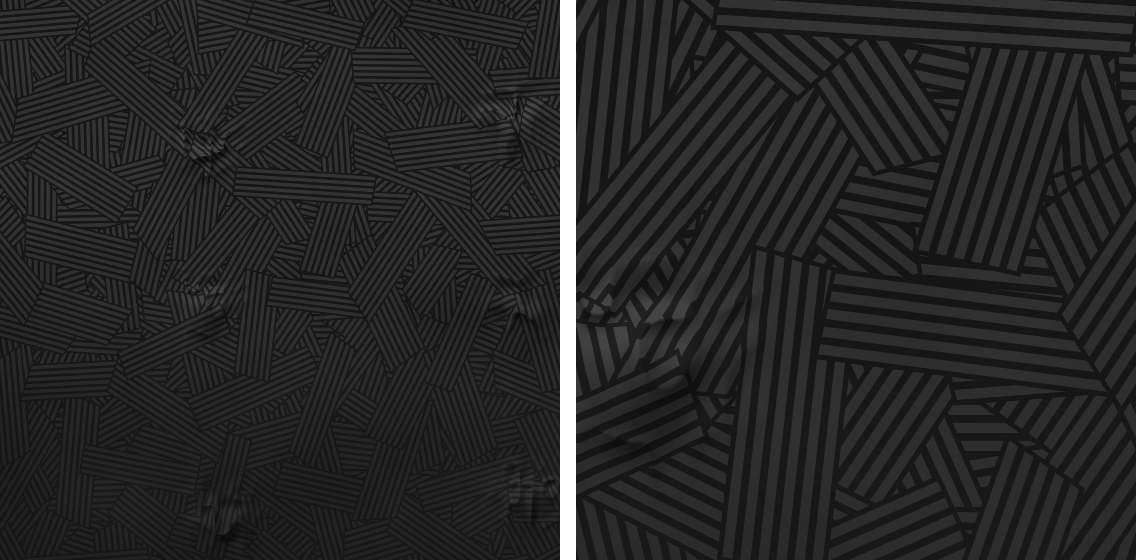
Left, the full canvas; right, a detail of the centre.
A Shadertoy shader for this pattern:

```glsl
// Dark woven planks: overlapping striped strips in many directions, painted
// layer by layer from jittered grids, with a light fall-off toward the bottom
// and a few rows of soft embossed creases.

#define CELL 0.14          // spacing of planks in one layer
#define LAYERS 5           // stacked plank layers
#define PERIOD 0.0107      // distance between stripes
#define STRIPE_FILL 0.57   // light share of one period
#define BORDER 0.0028      // dark rim of a plank
#define GROOVE_TONE 0.084
#define TOP_TONE 0.196     // stripe tone in the lit upper part
#define BOTTOM_TONE 0.138  // stripe tone in the dim lower part
#define CREASE_SIZE 0.055
#define CREASE_DEPTH 0.6

float hash(vec2 p) {
    return fract(sin(dot(p, vec2(127.1, 311.7))) * 43758.5453);
}

float noise(vec2 p) {
    vec2 i = floor(p), f = fract(p);
    f = f * f * (3.0 - 2.0 * f);
    return mix(mix(hash(i), hash(i + vec2(1, 0)), f.x),
               mix(hash(i + vec2(0, 1)), hash(i + vec2(1, 1)), f.x), f.y);
}

// Paints one plank over the mask: 1 is light stripe, 0 is dark groove.
float paintPlank(float mask, vec2 p, vec2 id, float layer, float pixel) {
    vec2 seed = id + layer * 37.0;
    vec2 jitter = vec2(hash(seed + 1.3), hash(seed + 2.7));
    vec2 q = p - (id + 0.2 + 0.6 * jitter) * CELL;

    // Neighbours lean in crossing directions
    float checker = mod(id.x + id.y, 2.0);
    float angle = checker * 1.571 + layer * 0.9 + (hash(seed + 4.1) - 0.5) * 1.7;
    float c = cos(angle), s = sin(angle);
    q = vec2(c * q.x + s * q.y, c * q.y - s * q.x);

    float count = 5.0 + floor(hash(seed + 5.9) * 3.0);
    float halfWidth = 0.5 * count * PERIOD;
    float halfLength = mix(0.09, 0.13, hash(seed + 7.3));
    float skew = hash(seed + 8.7) - 0.5;
    float endDist = abs(q.x + skew * q.y) - halfLength;
    float body = max(abs(q.y) - halfWidth - 0.0008, endDist);

    float band = abs(fract((q.y + halfWidth) / PERIOD) - 0.5) * PERIOD;
    float stripe = max(band - 0.5 * STRIPE_FILL * PERIOD, endDist + BORDER);
    float light = 1.0 - smoothstep(-0.6 * pixel, 0.6 * pixel, stripe);
    float cover = 1.0 - smoothstep(-0.6 * pixel, 0.6 * pixel, body);
    return mix(mask, light, cover);
}

// Row-major order keeps the overlap the same seen from every cell.
float planks(vec2 p, float pixel) {
    float band = abs(fract(p.y / PERIOD) - 0.5) - 0.5 * STRIPE_FILL;
    float mask = 1.0 - smoothstep(-0.6 * pixel, 0.6 * pixel, band * PERIOD);
    for (int layer = 0; layer < LAYERS; layer++) {
        vec2 shift = vec2(0.37, 0.61) * float(layer) * CELL;
        vec2 home = floor((p + shift) / CELL);
        for (int y = -1; y <= 1; y++)
            for (int x = -1; x <= 1; x++)
                mask = paintPlank(mask, p + shift, home + vec2(x, y), float(layer), pixel);
    }
    return mask;
}

// Folded relief inside soft windows on a loose grid of dents.
float creaseHeight(vec2 p) {
    float height = 0.0;
    for (int j = 0; j < 3; j++)
        for (int i = 0; i < 2; i++) {
            vec2 id = vec2(i, j);
            vec2 center = vec2(0.37, 0.11) + id * vec2(0.55, 0.33);
            center += (vec2(hash(id + 3.1), hash(id + 6.4)) - 0.5) * 0.06;
            vec2 q = (p - center) / CREASE_SIZE;
            q.y += 0.5 * noise(q * 1.2 + id * 9.0) - 0.3 * abs(q.x);
            float window = exp(-dot(q, q) * vec2(0.7, 1.2).y);
            float fold = 1.0 - abs(2.0 * noise(q * vec2(2.4, 1.5) + id * 17.0) - 1.0);
            height += window * (fold - 0.5 * smoothstep(-0.3, 0.3, q.y));
        }
    return height;
}

void mainImage(out vec4 fragColor, in vec2 fragCoord) {
    vec2 p = fragCoord / iResolution.y;
    float pixel = 1.0 / iResolution.y;

    // Crease slope, lit from the upper left
    float e = 0.003;
    float h = creaseHeight(p);
    vec2 slope = vec2(creaseHeight(p + vec2(e, 0)) - h,
                      creaseHeight(p + vec2(0, e)) - h) / e * CREASE_SIZE;
    float relief = dot(slope, vec2(0.4, -0.9)) * CREASE_DEPTH;

    // Stripes over grooves, dimmer toward the bottom
    float mask = planks(p + slope * 0.0012, pixel);
    float lit = smoothstep(0.12, 0.62, p.y);
    float tone = mix(GROOVE_TONE + 0.008 * (1.0 - lit), mix(BOTTOM_TONE, TOP_TONE, lit), mask);

    // Broad cloth shading and creases
    float cloth = noise(p * vec2(5.0, 9.0) + 4.0) + 0.5 * noise(p * 17.0);
    tone *= 1.0 + 0.16 * (cloth - 0.75);
    tone *= clamp(1.0 + 0.45 * relief, 0.5, 1.35);
    fragColor = vec4(vec3(tone), 1.0);
}
```
